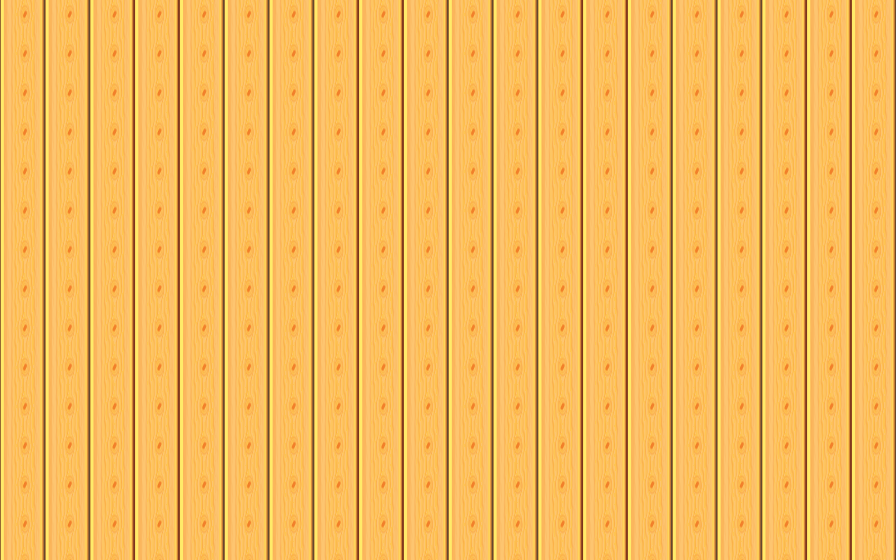
A WebGL 1 fragment shader for this texture:

```glsl
precision mediump float;
// Varnished pine planks: 20 boards across, each with a column of small knots.
// Every board shares one grain tile: straight stripes at the sides, wavy lines
// bending around an oval knot, and a dark groove with a yellow lit edge.

uniform vec2 u_resolution;

#define TILE_SIZE vec2(0.08, 0.07)     // board width, knot spacing / canvas height
#define KNOT_POS vec2(0.558, 0.366)    // within a tile, from its top left
#define KNOT_RADII vec2(0.085, 0.21)
#define GROOVE_HALF 0.019
#define GRAIN_LINES 12.0
#define GRAIN_STRENGTH 0.55
#define STRIPE_COUNT 22.0

const float TAU = 6.2831853;
const vec3 WOOD = vec3(0.997, 0.77, 0.32);
const vec3 PALE_WOOD = vec3(0.99, 0.775, 0.47);
const vec3 GRAIN = vec3(0.97, 0.62, 0.25);
const vec3 KNOT_CORE = vec3(0.93, 0.40, 0.10);
const vec3 LIT_EDGE = vec3(1.0, 0.92, 0.41);
const vec3 GROOVE_SIDE = vec3(0.81, 0.50, 0.21);
const vec3 BROWN_GROOVE = vec3(0.48, 0.20, 0.11);
const vec3 OLIVE_GROOVE = vec3(0.40, 0.28, 0.18);

float hash(float n) {
  return fract(sin(n * 12.9898) * 4375.85);
}

float noise(float x) {
  float i = floor(x);
  float f = fract(x);
  return mix(hash(i), hash(i + 1.0), f * f * (3.0 - 2.0 * f));
}

// Coverage of a line from its distance, half width and pixel size
float line(float dist, float halfWidth, float pixel) {
  return clamp((halfWidth - abs(dist)) / pixel + 0.5, 0.0, 1.0);
}

vec3 boardColor(float x, vec2 d, float pixel) {
  // Pale bands at both sides, cut by straight stripes
  float side = smoothstep(0.18, 0.34, abs(x - 0.55));
  float stripe = smoothstep(0.35, 0.65, noise(x * STRIPE_COUNT + 3.0));
  float bands = line(x - 0.20, 0.08, pixel) + line(x - 0.83, 0.06, pixel);
  float pale = max(stripe * mix(0.35, 0.8, side), bands * 0.8);
  vec3 col = mix(WOOD, PALE_WOOD, pale);
  float streak = smoothstep(0.6, 0.85, noise(x * STRIPE_COUNT + 61.0));
  col = mix(col, GRAIN, streak * side * 0.4);

  // Wavy grain parted by the knot, with pale wood between some lines
  float bulge = KNOT_RADII.x * exp(-d.y * d.y * 12.0);
  float parted = sign(d.x) * sqrt(max(d.x * d.x - bulge * bulge, 0.0));
  float wobble = 0.012 * sin(TAU * d.y + x * 17.0)
               + 0.006 * sin(TAU * 3.0 * d.y + x * 23.0);
  float phase = (parted + wobble) * GRAIN_LINES;
  float lineDist = (fract(phase) - 0.5) / GRAIN_LINES;
  float weight = 0.75 + 0.25 * sin(TAU * d.y + floor(phase) * 2.4);
  float r = length(d / KNOT_RADII);
  float outside = smoothstep(0.85, 1.1, r);
  float gap = line(lineDist - 0.035, 0.014, pixel) * outside * (1.0 - side);
  col = mix(col, PALE_WOOD, gap * 0.8);
  float grain = line(lineDist, 0.012, pixel) * weight * outside;
  col = mix(col, GRAIN, grain * GRAIN_STRENGTH * (1.0 - 0.65 * side));

  // Faint knot rim and a small hooked core
  float rim = line((r - 1.0) * KNOT_RADII.x, 0.010, pixel);
  float ring = line((r - 0.66) * KNOT_RADII.x, 0.008, pixel);
  col = mix(col, GRAIN, max(rim * 0.55, ring * 0.4));
  vec2 hook = d + vec2(0.014 * sin(d.y * 24.0), 0.0);
  float core = length(hook / vec2(0.036, 0.088));
  float coreMask = line(core * 0.036, 0.036, pixel);
  return mix(col, KNOT_CORE, coreMask * 0.72);
}

void main() {
  vec2 uv = gl_FragCoord.xy / u_resolution.y;
  vec2 tile = vec2(uv.x, 1.0 - uv.y) / TILE_SIZE;
  float pixel = 1.0 / (u_resolution.y * TILE_SIZE.x);
  float x = fract(tile.x);
  float knotY = fract(tile.y - KNOT_POS.y + 0.5) - 0.5;
  vec3 col = boardColor(x, vec2(x - KNOT_POS.x, knotY), pixel);

  // Groove between boards, its tint cycling every five boards
  float seamIndex = floor(tile.x + 0.5);
  float seam = tile.x - seamIndex + 0.006;
  float brown = step(2.5, mod(seamIndex + 0.1, 5.0));
  vec3 groove = mix(OLIVE_GROOVE, BROWN_GROOVE, brown);
  col = mix(col, LIT_EDGE, line(seam - 0.058, 0.034, pixel));
  col = mix(col, LIT_EDGE, line(seam + 0.075, 0.016, pixel) * 0.5);
  col = mix(col, GROOVE_SIDE, line(seam + 0.012, GROOVE_HALF + 0.014, pixel));
  col = mix(col, groove, line(seam, GROOVE_HALF, pixel));

  gl_FragColor = vec4(col, 1.0);
}
```
